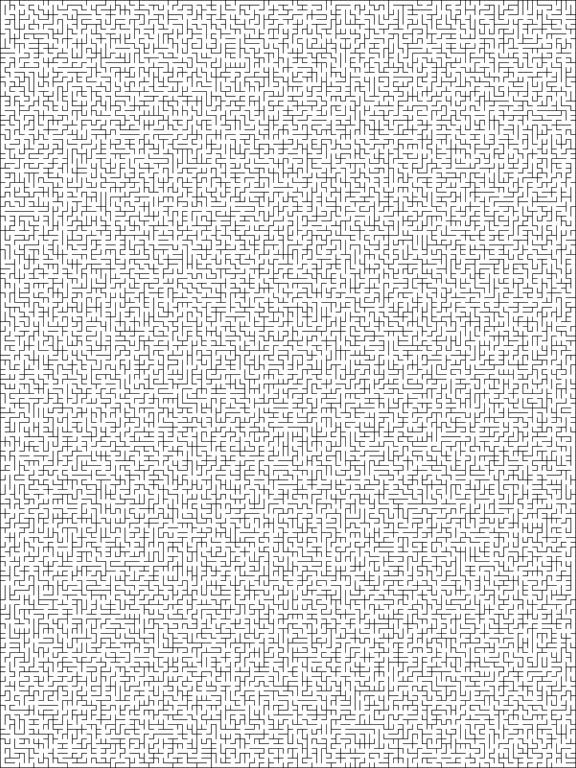
This pattern is drawn by a WebGL 2 fragment shader. Its source:

```glsl
#version 300 es
precision highp float;
precision highp int;
// Draws a dense maze of thin black walls on white paper.

uniform vec2 u_resolution;
out vec4 outColor;

const ivec2 GRID = ivec2(120, 160);   // cells across and up
const float WALL_WIDTH = 0.138;       // in cells
const float SOFTNESS = 1.15;          // width of the smoothing box
const vec3 PAPER = vec3(0.995);
const vec3 INK = vec3(0.0);

// Window of cells searched around each wall, one bit per cell
const int WINDOW_W = 5;
const int WINDOW_H = 6;
const ivec2 WINDOW_HOME = ivec2(2, 2);

// Integer hash (PCG)
uint hash(uint n) {
    uint s = n * 747796405u + 2891336453u;
    uint w = ((s >> ((s >> 28u) + 4u)) ^ s) * 277803737u;
    return (w >> 22u) ^ w;
}

ivec2 stride(int axis) {
    return axis == 0 ? ivec2(1, 0) : ivec2(0, 1);
}

bool inGrid(ivec2 cell) {
    return all(greaterThanEqual(cell, ivec2(0))) && all(lessThan(cell, GRID));
}

// True when both cells beside this edge lie in the maze
bool isInner(ivec2 cell, int axis) {
    return inGrid(cell) && inGrid(cell + stride(axis));
}

// Random weight of the edge between a cell and its next one along the axis
uint edgeWeight(ivec2 cell, int axis) {
    return hash(uint((cell.y * 1024 + cell.x) * 2 + axis));
}

bool isLighter(ivec2 cell, int axis, uint limit) {
    return isInner(cell, axis) && edgeWeight(cell, axis) < limit;
}

// Local spanning tree: an edge is a wall if lighter edges already join its cells
bool isWall(ivec2 cell, int axis) {
    if (!isInner(cell, axis)) return true;
    uint limit = edgeWeight(cell, axis);

    // Bit masks of the open steps to the right and up
    uint right = 0u;
    uint up = 0u;
    for (int i = 0; i < WINDOW_W * WINDOW_H; i++) {
        ivec2 slot = ivec2(i % WINDOW_W, i / WINDOW_W);
        ivec2 c = cell - WINDOW_HOME + slot;
        if (slot.x < WINDOW_W - 1 && isLighter(c, 0, limit)) right |= 1u << i;
        if (slot.y < WINDOW_H - 1 && isLighter(c, 1, limit)) up |= 1u << i;
    }

    // Flood outwards from the home cell
    int home = WINDOW_HOME.x + WINDOW_HOME.y * WINDOW_W;
    int goal = home + (axis == 0 ? 1 : WINDOW_W);
    uint reached = 1u << home;
    for (int i = 0; i < 14; i++) {
        reached |= ((reached & right) << 1) | ((reached >> 1) & right);
        reached |= ((reached & up) << WINDOW_W) | ((reached >> WINDOW_W) & up);
    }
    return ((reached >> goal) & 1u) == 1u;
}

// Share of a box of the given size that lies between low and high
float overlap(float centre, float size, float low, float high) {
    float span = min(centre + 0.5 * size, high) - max(centre - 0.5 * size, low);
    return clamp(span / size, 0.0, 1.0);
}

// Ink coverage of the walls meeting at the nearest grid corner
float wallCoverage(vec2 p, vec2 box, float halfWidth) {
    vec2 corner = floor(p + 0.5);
    vec2 d = p - corner;
    ivec2 v = ivec2(corner);
    vec2 post = vec2(overlap(d.x, box.x, -halfWidth, halfWidth),
                     overlap(d.y, box.y, -halfWidth, halfWidth));
    float across = 0.0;
    float along = 0.0;
    if (post.y > 0.0) {
        float west = isWall(v - ivec2(1, 1), 1) ? -1.0 : -halfWidth;
        float east = isWall(v - ivec2(0, 1), 1) ? 1.0 : halfWidth;
        across = post.y * overlap(d.x, box.x, west, east);
    }
    if (post.x > 0.0) {
        float south = isWall(v - ivec2(1, 1), 0) ? -1.0 : -halfWidth;
        float north = isWall(v - ivec2(1, 0), 0) ? 1.0 : halfWidth;
        along = post.x * overlap(d.y, box.y, south, north);
    }
    return across + along - post.x * post.y;
}

void main() {
    // Grid coordinates, with room for the full outer wall
    vec2 extent = vec2(GRID) + WALL_WIDTH;
    vec2 p = gl_FragCoord.xy / u_resolution * extent - 0.5 * WALL_WIDTH;
    vec2 box = SOFTNESS * extent / u_resolution;
    float ink = wallCoverage(p, box, 0.5 * WALL_WIDTH);
    outColor = vec4(mix(PAPER, INK, ink), 1.0);
}
```
